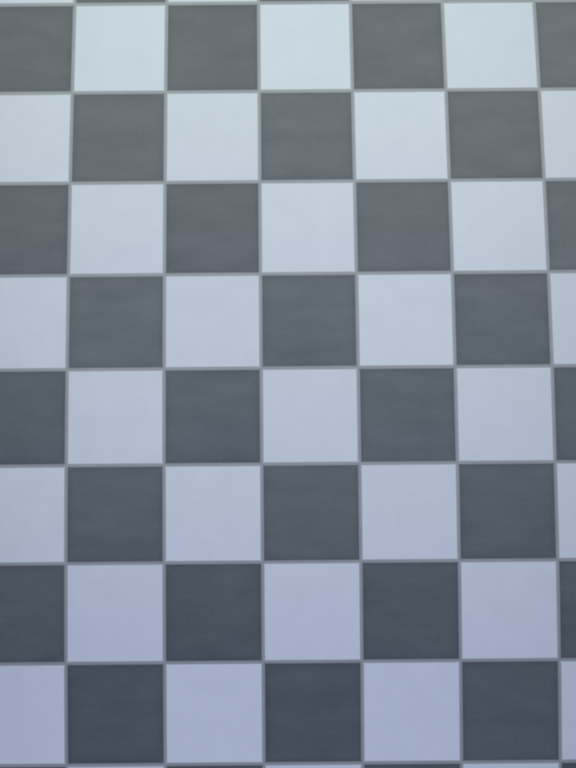
This pattern is drawn by a Shadertoy shader. Its source:

```glsl
vec2 hashGradient(vec2 cell) {
    vec2 h = vec2(dot(cell, vec2(127.1, 311.7)), dot(cell, vec2(269.5, 183.3)));
    return 2.0 * fract(sin(h) * 43758.55) - 1.0;
}

float gradientNoise(vec2 p) {
    vec2 i = floor(p), f = fract(p);
    vec2 w = f * f * f * (f * (f * 6.0 - 15.0) + 10.0);
    float a = dot(hashGradient(i), f);
    float b = dot(hashGradient(i + vec2(1, 0)), f - vec2(1, 0));
    float c = dot(hashGradient(i + vec2(0, 1)), f - vec2(0, 1));
    float d = dot(hashGradient(i + vec2(1, 1)), f - vec2(1, 1));
    return mix(mix(a, b, w.x), mix(c, d, w.x), w.y);
}

float fractalNoise(vec2 p, int octaves) {
    float sum = 0.0, amplitude = 0.5;
    for (int i = 0; i < octaves; i++) {
        sum += amplitude * gradientNoise(p);
        p = p * 2.03 + 17.3;
        amplitude *= 0.5;
    }
    return sum;
}

// Tile width at a given depth down the canvas
float columnWidth(float depth) {
    return 0.1195 + depth * (0.0189 - 0.0098 * depth);
}

// Row coordinate where each row is taller than the one above by 2 * growth
float rowCoordinate(float depth, float firstHeight, float growth) {
    return (sqrt(firstHeight * firstHeight + 4.0 * growth * depth) - firstHeight) / (2.0 * growth);
}

// Blend of three tones from top to bottom
vec3 verticalTone(vec3 top, vec3 middle, vec3 bottom, float depth) {
    vec3 upper = mix(top, middle, smoothstep(0.0, 0.55, depth));
    return mix(upper, bottom, smoothstep(0.4, 0.95, depth));
}

// Distance to the nearest tile edge, in canvas heights
float edgeDistance(vec2 local, vec2 tileSize) {
    vec2 d = min(local, 1.0 - local) * tileSize;
    return min(d.x, d.y);
}

void mainImage(out vec4 fragColor, in vec2 fragCoord) {
    // Canvas height is one unit, depth grows downwards
    vec2 p = fragCoord / iResolution.y;
    p.x += 0.375 - 0.5 * iResolution.x / iResolution.y;
    p.y = 1.0 - p.y;

    // Gently warped checker grid
    const float firstHeight = 0.1139;
    const float growth = 0.00124;
    float width = columnWidth(p.y);
    float tilt = 0.008 * (p.x - 0.34);
    float row = rowCoordinate(p.y - 0.0039 + tilt, firstHeight, growth);
    vec2 grid = vec2((p.x - 0.3366 - 0.0072 * p.y) / width, row);
    vec2 tile = floor(grid);
    vec2 tileSize = vec2(width, firstHeight + 2.0 * growth * row);
    float edge = edgeDistance(fract(grid), tileSize);
    float isDark = mod(tile.x + tile.y, 2.0);

    // Cool light falling off towards the bottom
    vec3 darkTone = verticalTone(vec3(0.425, 0.45, 0.465), vec3(0.365, 0.395, 0.425),
                                 vec3(0.275, 0.305, 0.355), p.y);
    vec3 lightTone = verticalTone(vec3(0.78, 0.835, 0.865), vec3(0.715, 0.755, 0.82),
                                  vec3(0.63, 0.67, 0.77), p.y);

    // Mottled surfaces, streaked sideways on the dark tiles
    float tileShift = 0.012 * hashGradient(tile + 5.0).x;
    float streaks = fractalNoise(p * vec2(14.0, 38.0) + tile * 3.7, 4);
    float mottle = fractalNoise(p * 32.0, 3);
    float grain = gradientNoise(p * 190.0);
    float rim = exp(-edge / 0.004);
    vec3 darkTile = darkTone + tileShift + 0.05 * streaks + 0.01 * grain - 0.06 * rim;
    vec3 lightTile = lightTone + 0.4 * tileShift + 0.022 * mottle + 0.004 * grain;
    vec3 color = mix(lightTile, darkTile, isDark);

    // Soft warm grey joints
    float softness = max(0.0016, 1.0 / iResolution.y);
    float halfJoint = max(0.0023, softness);
    float joint = 1.0 - smoothstep(halfJoint - softness, halfJoint + softness, edge);
    vec3 jointTone = mix(darkTone, lightTone, 0.47) + vec3(0.012, 0.0, -0.012);
    color = mix(color, jointTone, 0.95 * joint);

    // Slight shading at the sides
    float side = abs(p.x - 0.375) / 0.375;
    color *= 1.01 - 0.045 * side * side * side;
    fragColor = vec4(clamp(color, 0.0, 1.0), 1.0);
}
```
